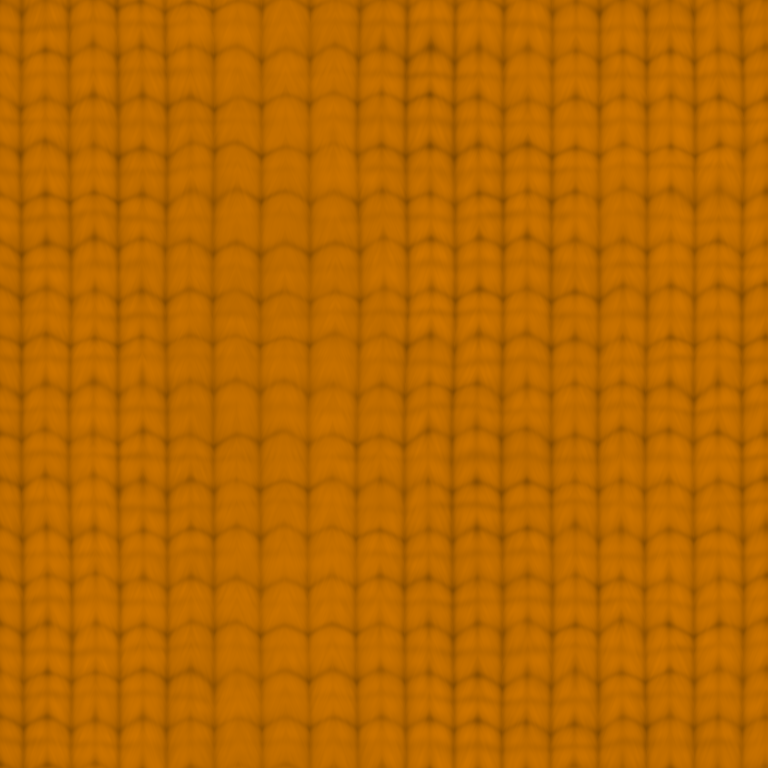
A three.js fragment shader for this texture:

```glsl
varying vec2 vUv;

const float STITCHES = 16.0;
const float COLUMN_SHIFT = 0.54;
const vec3 YARN_TINT = vec3(1.0, 0.566, 0.0);
const float YARN_LIGHT = 0.773;
const float ARCH_DROP = 0.24;
const float WALE_WIDTH = 0.065;
const float WALE_DEPTH = 0.085;
const float ARCH_WIDTH = 0.075;
const float ARCH_DEPTH = 0.055;
const float RIB_DEPTH = 0.055;
const float BAND_DEPTH = 0.045;
const float KNOT_DEPTH = 0.060;
const float FIBRE_DEPTH = 0.024;
const float WOBBLE = 0.10;

float hash(vec2 p) {
  p = fract(p * vec2(0.1031, 0.1137));
  p += dot(p, p.yx + 33.33);
  return fract((p.x + p.y) * p.x * 17.0);
}

float noise(vec2 p) {
  vec2 i = floor(p);
  vec2 f = fract(p);
  f = f * f * (3.0 - 2.0 * f);
  float low = mix(hash(i), hash(i + vec2(1.0, 0.0)), f.x);
  float high = mix(hash(i + vec2(0.0, 1.0)), hash(i + vec2(1.0, 1.0)), f.x);
  return mix(low, high, f.y);
}

// Soft groove profile: 1 at its centre, fading with distance
float groove(float d, float width) {
  d /= width;
  return exp(-d * d);
}

void main() {
  // Slightly uneven knit grid
  vec2 grid = vUv * STITCHES + vec2(COLUMN_SHIFT, 0.0);
  vec2 drift = vec2(noise(grid * vec2(0.5, 0.3) + 31.0), noise(grid * vec2(0.8, 1.3) + 57.0)) - 0.5;
  vec2 p = grid + drift * vec2(WOBBLE, 2.0 * WOBBLE);

  // Stitch coordinates: across from the centre, up from the arched seam
  float x = fract(p.x) - 0.5;
  float side = abs(x);
  float drop = ARCH_DROP * pow(2.0 * side, 1.5);
  float seam = abs(fract(p.y + drop + 0.5) - 0.5);
  float course = abs(fract(p.y + 0.5) - 0.5);
  float band = abs(fract(p.y + 0.35 * drop) - 0.5);
  float wale = 0.5 - side;

  // Tension: flatter fabric left of the middle, deeper towards both sides
  float tension = smoothstep(0.04, 0.20, abs(vUv.x - 0.36));
  tension = mix(0.15, 1.0, tension) * mix(0.65, 1.25, noise(grid * vec2(0.6, 0.35) + 11.0));
  float wear = mix(0.5, 1.4, noise(grid * vec2(1.3, 1.7) + 83.0));

  // Grooves between columns and rows
  float waleDepth = WALE_DEPTH * mix(0.65, 1.0, tension);
  float shade = YARN_LIGHT;
  shade -= waleDepth * groove(wale, WALE_WIDTH) * mix(0.8, 1.15, wear - 0.5);
  shade -= 0.035 * groove(wale, 0.20);
  shade -= ARCH_DEPTH * wear * groove(seam, ARCH_WIDTH);
  shade -= 0.022 * groove(seam, 0.22);

  // Central rib and the fold halfway up each stitch
  shade -= RIB_DEPTH * tension * groove(side, 0.07) * mix(0.35, 1.0, groove(course, 0.28));
  shade -= BAND_DEPTH * mix(0.35, 1.0, tension) * wear * groove(band, 0.10);

  // Dark knots at the arch tips and feet
  float tip = groove(length(vec2(side, seam * 0.9)), 0.12);
  float foot = groove(length(vec2(wale, seam * 0.7)), 0.13);
  shade -= KNOT_DEPTH * (tip * tension * wear + 0.75 * foot);

  // Rounded highlights on both yarn legs
  float leg = groove(side - 0.23, 0.13);
  shade += 0.018 * leg * groove(abs(seam - 0.27), 0.13) * tension;

  // Mirrored slanted fibres and broad tonal wear
  vec2 fibre = vec2(side * 15.0 + p.y * 6.0, p.y * 2.5 - side * 2.0);
  fibre += floor(p.x) * vec2(7.0, 13.0);
  shade += FIBRE_DEPTH * (noise(fibre) - 0.5);
  shade += 0.5 * FIBRE_DEPTH * (noise(fibre * vec2(2.2, 1.6) + 40.0) - 0.5);
  shade += 0.03 * (noise(grid * vec2(2.3, 4.0) + 9.0) - 0.5);
  shade += 0.03 * (noise(grid * vec2(0.4, 0.3) + 71.0) - 0.5);

  shade = clamp(shade, 0.50, 0.81);
  gl_FragColor = vec4(YARN_TINT * shade, 1.0);
}
```
